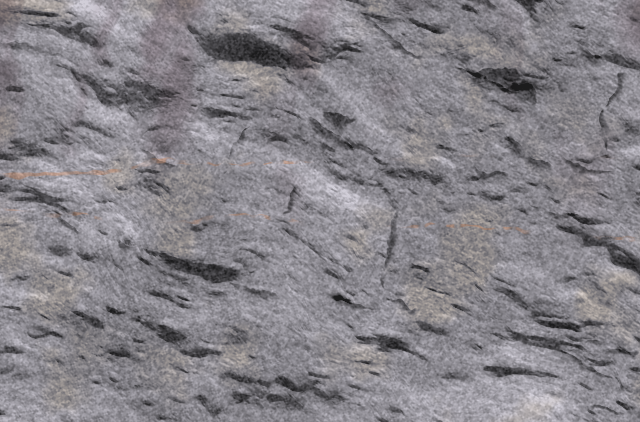
A WebGL 1 fragment shader for this texture:

```glsl
precision highp float;

uniform vec2 u_resolution;

// Tuning
const vec3 STONE_TINT = vec3(1.0, 0.985, 1.035);
const vec3 WARM_TINT = vec3(1.03, 0.985, 0.96);
const vec3 STAIN_TINT = vec3(0.82, 0.78, 0.79);
const vec3 RUST = vec3(0.68, 0.5, 0.4);
const float BASE_TONE = 0.555;
const float SLOPE_GAIN = 0.05;
const float GRAIN_SLOPE_GAIN = 0.055;
const float SHADOW_DEPTH = 0.18;
const float LEDGE_DEPTH = 0.24;
const float GRAIN_GAIN = 0.17;
const vec2 LIGHT_DIR = vec2(0.25, 0.97);
const float LIGHT_STEP = 0.003;
const float BED_ANGLE = 0.36;
const vec2 BED_STRETCH = vec2(0.8, 1.2);
const float RELIEF_FREQ = 4.5;
const float OCTAVE_TURN = 0.35;
const int LEDGE_COUNT = 28;

float hash(vec2 p) {
  return fract(sin(dot(p, vec2(127.1, 311.7))) * 43758.5453);
}

float noise(vec2 p) {
  vec2 i = floor(p);
  vec2 f = fract(p);
  f = f * f * (3.0 - 2.0 * f);
  return mix(mix(hash(i), hash(i + vec2(1.0, 0.0)), f.x),
             mix(hash(i + vec2(0.0, 1.0)), hash(i + vec2(1.0, 1.0)), f.x), f.y);
}

float fbm(vec2 p) {
  float sum = 0.0;
  float amp = 0.5;
  for (int i = 0; i < 4; i++) {
    sum += amp * noise(p);
    p = p * 2.03 + 17.3;
    amp *= 0.5;
  }
  return sum / 0.9375;
}

vec2 rotate(vec2 p, float a) {
  float c = cos(a);
  float s = sin(a);
  return vec2(c * p.x - s * p.y, s * p.x + c * p.y);
}

// Creased height field: x holds the broad facets, y the fine chips
vec2 relief(vec2 p) {
  vec2 warp = vec2(noise(p * 5.0 + 3.1), noise(p * 5.0 + 41.7)) - 0.5;
  vec2 ragged = vec2(noise(p * 24.0 + 8.3), noise(p * 24.0 + 77.1)) - 0.5;
  vec2 q = rotate(p + 0.06 * warp + 0.012 * ragged, BED_ANGLE) * BED_STRETCH;
  float freq = RELIEF_FREQ;
  float weight = 1.0;
  vec2 height = vec2(0.0);
  for (int i = 0; i < 6; i++) {
    float n = 2.0 * noise(q * freq + float(i) * 19.7) - 1.0;
    float bump = weight / freq * mix(n, sqrt(n * n + 0.01), 0.7);
    height += i < 4 ? vec2(bump, 0.0) : vec2(0.0, bump);
    q = rotate(q, i == 1 ? -2.0 * OCTAVE_TURN : OCTAVE_TURN);
    freq *= 2.0;
    weight *= 0.87;
  }
  return height;
}

// Scattered overhangs: crisp upper lip, shadow fading downwards
float ledges(vec2 p, float aspect, float soft) {
  vec2 jag = vec2(fbm(p * 14.0 + 7.0), fbm(p * 14.0 + 63.0)) - 0.5;
  vec2 jagged = p + 0.07 * jag;
  float shade = 0.0;
  for (int i = 0; i < LEDGE_COUNT; i++) {
    float id = float(i);
    vec2 center = vec2(hash(vec2(id, 1.3)) * aspect, hash(vec2(id, 5.9)));
    float spread = hash(vec2(id, 9.2));
    float steep = step(0.75, hash(vec2(id, 2.6)));
    float angle = mix(mix(0.05, 0.85, spread), -1.1 - 0.4 * spread, steep);
    float halfLength = mix(0.03, 0.1, hash(vec2(id, 7.7)));
    vec2 q = rotate(jagged - center, angle);
    float taper = max(1.0 - q.x * q.x / (halfLength * halfLength), 0.0);
    float size = hash(vec2(id, 3.4));
    float depth = mix(0.014, mix(0.05, 0.024, steep), size * size) * taper + 0.001;
    float body = smoothstep(-depth, -0.2 * depth, q.y) * (1.0 - smoothstep(0.0, soft, q.y));
    shade = max(shade, body * smoothstep(0.0, 0.4, taper));
  }
  return shade * smoothstep(0.1, 0.55, noise(p * 28.0 + 15.0));
}

// Broken thin mineral seam near a given height
float seam(vec2 p, float level, float tilt, float seed) {
  float wave = 0.05 * (fbm(vec2(p.x * 5.0, seed)) - 0.5);
  float d = abs(p.y - level - tilt * p.x - wave + 0.01 * (noise(p * 45.0) - 0.5));
  float width = 0.004 * noise(vec2(p.x * 25.0, seed + 4.0));
  float present = smoothstep(0.4, 0.6, fbm(vec2(p.x * 6.0 + seed, seed)));
  present *= smoothstep(0.2, 0.65, noise(p * 60.0 + seed));
  return present * (1.0 - smoothstep(width, width + 0.003, d));
}

void main() {
  vec2 p = gl_FragCoord.xy / u_resolution.y;
  float aspect = u_resolution.x / u_resolution.y;
  float soft = max(0.004, 1.5 / u_resolution.y);

  // Light and shadow
  vec2 slope = (relief(p + LIGHT_DIR * LIGHT_STEP) - relief(p)) / LIGHT_STEP;
  float tone = BASE_TONE - SLOPE_GAIN * slope.x - GRAIN_SLOPE_GAIN * slope.y;
  tone -= SHADOW_DEPTH * smoothstep(0.7, 1.9, slope.x + 0.3 * slope.y);
  tone -= LEDGE_DEPTH * ledges(p, aspect, soft);

  // Broad mottling and fine grain
  tone += 0.2 * (fbm(p * 4.0 + 90.0) - 0.5);
  vec2 g = rotate(p, 0.5);
  tone += GRAIN_GAIN * (0.5 * noise(g * 110.0) + noise(g * 230.0 + 31.0) - 0.75);
  tone = clamp(tone, 0.11, 0.82);

  // Weathering
  float warm = smoothstep(0.5, 0.72, fbm(p * 7.0 + 25.0)) * smoothstep(0.4, 0.65, tone);
  vec3 color = tone * mix(STONE_TINT, WARM_TINT, warm);
  float streak = fbm(vec2(p.x * 7.0, p.y * 1.8) + 0.6 * noise(p * 9.0) + 52.0);
  color *= mix(vec3(1.0), STAIN_TINT, smoothstep(0.54, 0.74, streak) * smoothstep(0.35, 0.85, p.y));

  // Rusty seams
  float rust = max(seam(p, 0.59, 0.03, 2.0), seam(p, 0.5, -0.04, 13.0));
  color = mix(color, RUST * (0.45 + tone), 0.6 * rust);

  gl_FragColor = vec4(color, 1.0);
}
```
